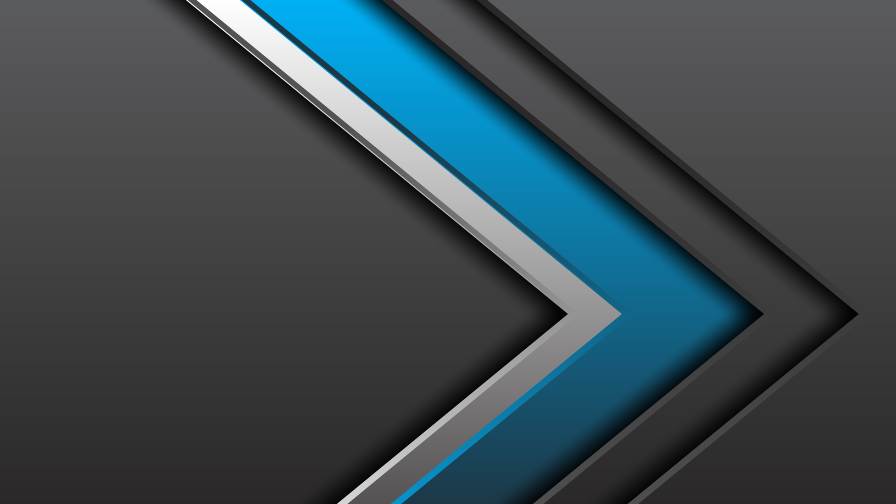
Give the GLSL for this background, as a WebGL 2 fragment shader.

```glsl
#version 300 es
precision highp float;
// Stacked metallic chevrons pointing right: grey panels, a silver strip and a blue band.

#define APEX_Y 0.377       // height shared by all the tips
#define SLOPE 1.217        // horizontal run per unit of height
#define RIM 0.021          // horizontal width of the bevels
#define HAIRLINE 0.0035    // thin glint on the upper bevels
#define SHADOW_REACH 0.06  // how far a panel shades the one inside it

uniform vec2 u_resolution;
out vec4 fragColor;

const vec3 GREY_LOW = vec3(0.165, 0.158, 0.160), GREY_HIGH = vec3(0.355, 0.358, 0.365);
const vec3 SILVER_LOW = vec3(0.33, 0.32, 0.32), SILVER_HIGH = vec3(1.0);
const vec3 BLUE_LOW = vec3(0.11, 0.22, 0.28), BLUE_HIGH = vec3(0.0, 0.69, 0.96);

// Vertical gradient of a panel: 1 is silver, 2 is blue, the others are grey.
vec3 panelColor(int panel, float height) {
    float t = clamp(height, 0.0, 1.0);
    if (panel == 1) return mix(SILVER_LOW, SILVER_HIGH, t);
    if (panel == 2) return mix(BLUE_LOW, BLUE_HIGH, t);
    return mix(GREY_LOW, GREY_HIGH, t);
}

// Light left inside a wedge, shaded by both of its arms.
float wedgeLight(vec2 p, float tip) {
    float arm = SLOPE * (p.y - APEX_Y);
    vec2 dist = (tip - p.x + vec2(-arm, arm)) / length(vec2(1.0, SLOPE));
    vec2 light = smoothstep(-0.018, SHADOW_REACH, dist);
    return light.x * light.y;
}

void main() {
    vec2 p = (gl_FragCoord.xy - vec2(0.5 * u_resolution.x, 0.0)) / u_resolution.y;
    float chevron = p.x + SLOPE * abs(p.y - APEX_Y);
    float soft = 0.5 * length(vec2(1.0, SLOPE)) / u_resolution.y;
    float upperArm = smoothstep(0.0, 0.06, p.y - APEX_Y);

    // Tips of the silver, blue, inner grey and outer grey panels.
    vec4 tips = vec4(0.238, 0.345, 0.627, 0.815);
    vec3 color = panelColor(0, p.y);

    for (int i = 0; i < 4; i++) {
        float tip = tips[i];
        int panel = i + 1;
        vec3 face = panelColor(panel, p.y);

        // The bevel runs through the panel gradient upside down.
        vec3 rim = panelColor(panel, 2.0 * APEX_Y - p.y);
        vec3 layer = mix(rim, face, smoothstep(-soft, soft, chevron - tip - RIM));
        if (panel <= 2) {
            float glint = 1.0 - smoothstep(-soft, soft, chevron - tip - HAIRLINE);
            layer = mix(layer, face, glint * upperArm);
        }

        // The silver strip lies level with the blue band and stays unshaded.
        if (panel != 2) color *= wedgeLight(p, tip);
        color = mix(color, layer, smoothstep(-soft, soft, chevron - tip));
    }
    fragColor = vec4(color, 1.0);
}
```
